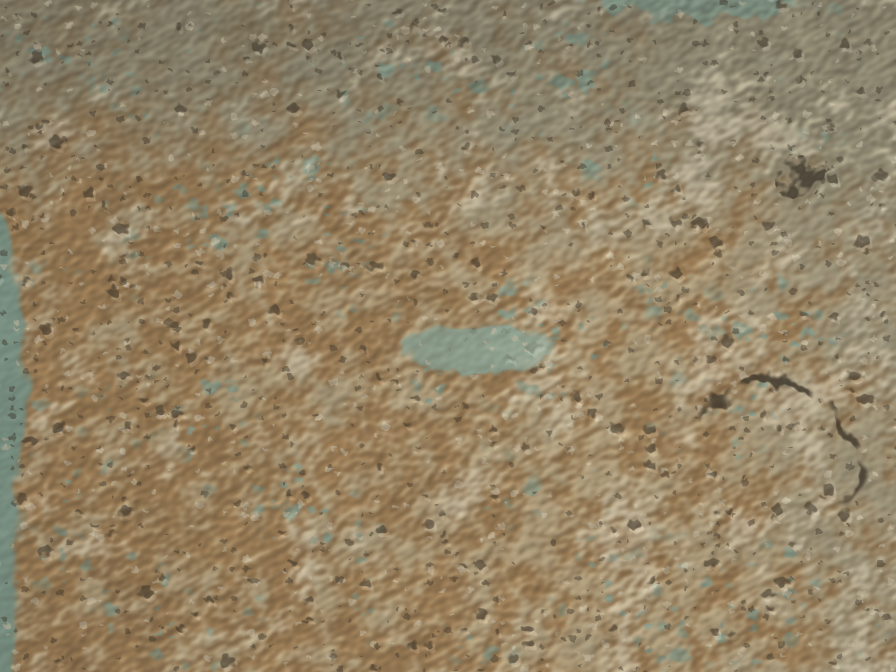
This texture is drawn by a Shadertoy shader. Its source:

```glsl
// Weathered earthen surface: ochre grit, worn grey-green paint, pits and cracks.

const vec3 OCHRE      = vec3(0.585, 0.470, 0.325);
const vec3 TAN        = vec3(0.645, 0.575, 0.450);
const vec3 GREY_OLIVE = vec3(0.520, 0.505, 0.430);
const vec3 PALE_DUST  = vec3(0.740, 0.700, 0.610);
const vec3 VERDIGRIS  = vec3(0.475, 0.565, 0.510);
const vec3 PIT_DARK   = vec3(0.235, 0.205, 0.160);
const float GRAIN_ANGLE   = 0.50;  // slant of the grit, radians
const float GRAIN_STRETCH = 0.62;  // below 1 lengthens grains along the slant
const float FINE_SCALE    = 105.0;
const float RELIEF        = 0.17;
const float LIGHT_STEP    = 0.006;

float hash(vec2 p) {
    vec3 q = fract(p.xyx * 0.1031);
    q += dot(q, q.yzx + 33.33);
    return fract((q.x + q.y) * q.z);
}

vec2 gradientAt(vec2 cell) {
    float a = 6.28318 * hash(cell);
    return vec2(cos(a), sin(a));
}

// Gradient noise, roughly -0.7 to 0.7
float noise(vec2 p) {
    vec2 i = floor(p), f = fract(p);
    vec2 u = f * f * f * (f * (f * 6.0 - 15.0) + 10.0), e = vec2(1.0, 0.0);
    float low  = mix(dot(gradientAt(i), f), dot(gradientAt(i + e), f - e), u.x);
    float high = mix(dot(gradientAt(i + e.yx), f - e.yx), dot(gradientAt(i + 1.0), f - 1.0), u.x);
    return mix(low, high, u.y);
}

float fbm(vec2 p) {
    float sum = 0.0, amp = 0.6;
    for (int k = 0; k < 4; k++) {
        sum += amp * noise(p);
        p = mat2(1.6, 1.2, -1.2, 1.6) * p + 17.3;
        amp *= 0.5;
    }
    return sum;
}

vec2 grainSpace(vec2 p) {
    float c = cos(GRAIN_ANGLE), s = sin(GRAIN_ANGLE);
    return vec2((c * p.x + s * p.y) * GRAIN_STRETCH, c * p.y - s * p.x);
}

float gritHeight(vec2 p) {
    vec2 q = grainSpace(p);
    return 0.6 * noise(q * FINE_SCALE) + 0.55 * noise(q * 52.0 + 9.0) + 0.5 * noise(q * 24.0 + 31.0);
}

// Scattered ragged spots: one candidate per cell, kept with the given chance
float spots(vec2 p, float scale, float chance, float seed) {
    vec2 q = p * scale + 0.35 * vec2(noise(p * scale * 2.3 + seed), noise(p * scale * 2.3 - seed));
    vec2 cell = floor(q);
    float cover = 0.0;
    for (int y = -1; y <= 1; y++)
    for (int x = -1; x <= 1; x++) {
        vec2 id = cell + vec2(x, y);
        vec2 centre = id + 0.2 + 0.6 * vec2(hash(id + seed), hash(id + seed + 41.0));
        float radius = mix(0.14, 0.42, pow(hash(id + seed + 73.0), 2.0));
        float keep = step(hash(id + seed + 97.0), chance);
        float d = length((q - centre) * vec2(1.0, 1.25)) - radius;
        cover = max(cover, keep * (1.0 - smoothstep(-0.10, 0.12, d)));
    }
    return cover;
}

// Ellipse with a worn outline
float patchMask(vec2 p, vec2 centre, vec2 size, float ragged) {
    float d = length((p - centre) / size) + ragged * fbm(p * 26.0);
    return 1.0 - smoothstep(0.88, 1.08, d);
}

// Broken crack following part of a circle
float arcCrack(vec2 p, vec2 centre, float radius, float width) {
    vec2 v = p - centre;
    float d = abs(length(v) - radius + 0.05 * fbm(p * 15.0));
    float span = smoothstep(-0.25, 0.15, v.y / radius + 0.6 * v.x / radius);
    float gaps = smoothstep(-0.12, 0.16, noise(p * 24.0 + 5.0));
    return span * gaps * (1.0 - smoothstep(width * 0.3, width, d));
}

void mainImage(out vec4 fragColor, in vec2 fragCoord) {
    vec2 p = fragCoord / iResolution.y;
    float aspect = iResolution.x / iResolution.y;
    vec2 uv = vec2(p.x / aspect, p.y);
    float broad = fbm(p * 3.2 + 4.0), mottle = fbm(p * 13.0 + 20.0);
    float grit = gritHeight(p);

    // Broad stain: warm middle and lower left, greyer top and right
    float cool = smoothstep(0.52, 1.0, uv.y) * 0.75 + smoothstep(0.62, 1.05, uv.x) * 0.5;
    cool += 0.55 * broad + 0.45 * mottle;
    vec3 colour = mix(OCHRE, TAN, smoothstep(-0.25, 0.35, mottle + 0.6 * grit + 0.35 * (uv.x - 0.4)));
    colour = mix(colour, GREY_OLIVE, 0.85 * smoothstep(0.0, 0.85, cool + 0.3 * grit));

    // Paint remnants: central lens, left margin, top edge and small flakes
    float lens = patchMask(p, vec2(0.535 * aspect, 0.478 + 0.6 * pow(p.x - 0.535 * aspect, 2.0)), vec2(0.115, 0.038), 0.45);
    float margin = 1.0 - smoothstep(0.020, 0.036, p.x + 0.05 * fbm(p * 9.0) + 0.10 * smoothstep(0.62, 0.8, p.y));
    float topEdge = patchMask(p, vec2(0.77 * aspect, 1.01), vec2(0.15, 0.045), 0.9);
    float flakeZone = smoothstep(-0.10, 0.22, fbm(p * 5.0 + 50.0));
    float flakes = max(spots(p, 27.0, 0.25, 3.0), spots(p, 48.0, 0.20, 13.0)) * flakeZone;
    float paint = max(max(lens * 0.85, margin), max(topEdge * 0.8, flakes * 0.75));
    colour = mix(colour, VERDIGRIS + 0.06 * lens, paint);

    // Pale dust and bright grit
    float dust = smoothstep(0.10, 0.45, fbm(p * 8.0 + 80.0) + 0.35 * grit + 0.22 * (uv.x - 0.5));
    colour = mix(colour, PALE_DUST, 0.55 * dust * (1.0 - 0.7 * paint));
    colour = mix(colour, PALE_DUST, 0.6 * spots(p, 62.0, 0.13, 29.0));

    // Side-lit relief, calmer on the paint
    float slope = grit - gritHeight(p + LIGHT_STEP * vec2(-0.6, 0.8));
    colour *= 1.0 + (RELIEF * slope + 0.14 * grit) * (1.0 - 0.6 * max(lens, margin));

    // Pits with a lit lower rim, a hollow at upper right, and cracks
    float pits = max(spots(p, 40.0, 0.10, 51.0), 0.8 * spots(p, 70.0, 0.13, 67.0));
    float rim = spots(p + vec2(-0.004, 0.006), 40.0, 0.10, 51.0);
    float hollow = patchMask(p, vec2(0.895 * aspect, 0.74), vec2(0.036, 0.028), 1.6);
    float cracks = arcCrack(p, vec2(0.865 * aspect, 0.31), 0.125, 0.010);
    colour += 0.09 * rim * (1.0 - pits);
    colour = mix(colour, PIT_DARK, max(0.55 * pits * (1.0 - 0.7 * lens), 0.8 * max(hollow * smoothstep(-0.2, 0.2, grit), cracks)));

    // Uneven daylight
    colour *= 1.0 + 0.10 * broad + 0.08 * (uv.x - 0.5) - 0.05 * smoothstep(0.75, 1.0, uv.y);
    fragColor = vec4(clamp(colour, 0.0, 1.0), 1.0);
}
```
